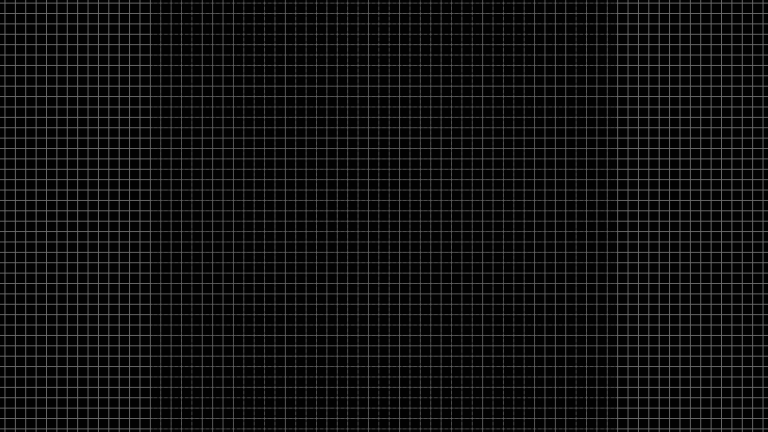
Write a Shadertoy shader that draws this pattern.

```glsl
// Fine grey square grid on black, its middle band dimmed and worn into dashes.
#define ROWS 41.6          // cells over the canvas height
#define LINE_WIDTH 0.088   // line width in cells
#define BAND_HALF 0.303    // half width of the worn band, in canvas widths
#define BAND_DIM 0.87      // brightness of lines inside the band
#define WEAR 0.65          // greatest loss of light in a gap
#define GAP_CENTER 0.24    // distance of a gap from a crossing, in cells
#define GAP_HALF 0.10      // half length of a gap, in cells
#define BACKGROUND vec3(0.008)
#define LINE_COLOR vec3(0.43)

float hash(vec2 p) {
    vec3 q = fract(vec3(p.xyx) * 0.1031);
    q += dot(q, q.yzx + 33.33);
    return fract((q.x + q.y) * q.z);
}

// Share of a pixel-wide window covered by a line at distance d.
float lineCoverage(float d, float px) {
    float halfLine = 0.5 * LINE_WIDTH;
    float overlap = min(d + 0.5 * px, halfLine) - max(d - 0.5 * px, -halfLine);
    return clamp(overlap / px, 0.0, 1.0);
}

// Light kept along a line: gaps on both sides of each crossing, varied per line and segment.
float wornLight(float along, float lineId, float segmentId, float seed, float px) {
    float lineWear = hash(vec2(lineId, seed));
    float segmentWear = hash(vec2(lineId + 17.0 * seed, segmentId));
    float gap = 1.0 - smoothstep(-0.5 * px, 0.5 * px, abs(along - GAP_CENTER) - GAP_HALF);
    float fade = 0.2 * lineWear * lineWear;
    return (1.0 - fade) * (1.0 - WEAR * gap * lineWear * mix(0.5, 1.0, segmentWear));
}

void mainImage(out vec4 fragColor, in vec2 fragCoord) {
    vec2 centered = fragCoord - 0.5 * iResolution.xy;
    vec2 grid = centered / iResolution.y * ROWS;
    float px = ROWS / iResolution.y;

    // Lines run half a cell off the centre; wear mirrors about both axes.
    vec2 toLine = abs(fract(grid) - 0.5);
    vec2 id = floor(abs(grid));

    // Worn band, strongest toward its top and bottom.
    float across = abs(centered.x) / iResolution.x;
    float band = 1.0 - smoothstep(-0.004, 0.004, across - BAND_HALF);
    float height = abs(centered.y) / iResolution.y;
    float amount = band * mix(0.55, 1.0, smoothstep(0.1, 0.45, height));

    float vertical = lineCoverage(toLine.x, px);
    float horizontal = lineCoverage(toLine.y, px);
    vertical *= mix(1.0, wornLight(toLine.y, id.x, id.y, 1.0, px), amount);
    horizontal *= mix(1.0, wornLight(toLine.x, id.y, id.x, 2.0, px), amount);

    float light = 1.0 - (1.0 - vertical) * (1.0 - horizontal);
    light *= mix(1.0, BAND_DIM, band);
    fragColor = vec4(mix(BACKGROUND, LINE_COLOR, light), 1.0);
}
```
